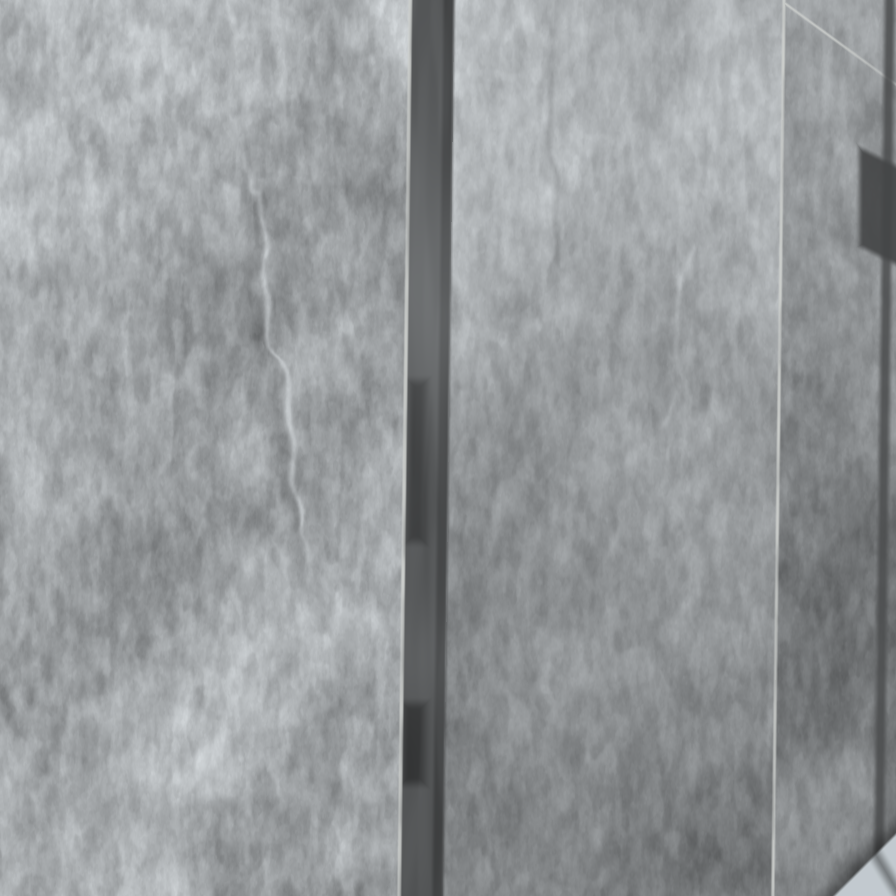
A Shadertoy shader for this texture:

```glsl
// Grey stone wall slabs seen at a slant: pale joints, a dark recessed band and shadows at the right.
// Slabs are layered cellular noise stretched along the height, with wandering veins on top;
// all uprights share one slight lean, so they are placed in a sheared x.

const float LEAN = 0.0125;           // x shift of uprights over the height
const float BAND_LEFT = 0.4455;
const float BAND_RIGHT = 0.4945;
const float JOINT_X = 0.8625;
const float JOINT_HALF = 0.0017;
const float POST_X = 0.9805;
const float POST_HALF = 0.0055;
const float SOFT = 0.0015;           // edge softness in canvas units
const float GRAIN = 0.34;            // contrast of fine stone grain
const float CLOUD = 0.30;            // contrast of broad stone patches
const vec3 TINT = vec3(0.978, 1.0, 1.014);
const vec3 JOINT = vec3(0.80, 0.81, 0.80);
const vec3 FLOOR_COLOR = vec3(0.76, 0.79, 0.81);

vec2 hash2(vec2 p) {
    vec3 q = fract(p.xyx * vec3(0.1031, 0.1030, 0.0973));
    q += dot(q, q.yzx + 33.33);
    return fract((q.xx + q.yz) * q.zy);
}

// Smooth cellular noise: random greys blended by distance to scattered points
float cellular(vec2 p) {
    vec2 cell = floor(p);
    float sum = 0.0, weight = 0.0;
    for (int j = -1; j <= 1; j++)
    for (int i = -1; i <= 1; i++) {
        vec2 id = cell + vec2(i, j);
        vec2 d = id + hash2(id) - p;
        float w = exp(-5.0 * dot(d, d));
        sum += w * hash2(id + 71.0).x;
        weight += w;
    }
    return sum / weight - 0.5;
}

float layered(vec2 p) {
    float sum = 0.0, amp = 0.5;
    for (int i = 0; i < 4; i++) {
        sum += amp * cellular(p);
        p = mat2(1.9, 0.3, -0.3, 1.9) * p + 17.0;
        amp *= 0.62;
    }
    return sum;
}

float box(vec2 p, vec2 center, vec2 halfSize, float soft) {
    vec2 d = abs(p - center) - halfSize;
    return 1.0 - smoothstep(-soft, soft, max(d.x, d.y));
}

float stripe(float x, float halfWidth, float soft) {
    return 1.0 - smoothstep(-soft, soft, abs(x) - halfWidth);
}

// Ridge between two points: a pale crest with a dark flank on its left
float vein(vec2 p, vec2 low, vec2 high, float wander) {
    float t = (p.y - low.y) / (high.y - low.y);
    float x = p.x - mix(low.x, high.x, t);
    x += wander * (sin(p.y * 31.0) + 0.6 * sin(p.y * 83.0 + 1.0) + 3.0 * cellular(p * 28.0));
    float fade = smoothstep(-0.04, 0.08, t) * (1.0 - smoothstep(0.92, 1.04, t));
    float crest = exp(-pow(x / 0.0035, 2.0));
    float flank = exp(-pow((x + 0.010) / 0.009, 2.0));
    return fade * (crest - 0.45 * flank);
}

float stone(vec2 p, float slab) {
    vec2 q = p + slab * 7.3;
    float clouds = layered(q * vec2(6.0, 4.0) + 0.6 * cellular(q * 9.0));
    float grain = layered(q * vec2(75.0, 38.0));
    float fibres = cellular(q * vec2(150.0, 34.0));
    return CLOUD * clouds + GRAIN * (0.55 * grain + 0.16 * fibres);
}

void mainImage(out vec4 fragColor, in vec2 fragCoord) {
    vec2 uv = fragCoord / iResolution.xy;
    float soft = max(SOFT, 0.75 / iResolution.y);
    float x = uv.x - LEAN * uv.y;
    vec2 p = vec2(x, uv.y);
    float isRight = smoothstep(BAND_LEFT, BAND_RIGHT, x);
    float isFar = smoothstep(-soft, soft, x - JOINT_X);

    // Slab brightness: the left one is lit, the others fall off downward and to the right
    float leftTone = 0.645 + 0.055 * uv.y;
    leftTone -= 0.075 * exp(-dot((uv - vec2(0.22, 0.52)) * vec2(5.0, 3.6), (uv - vec2(0.22, 0.52)) * vec2(5.0, 3.6)));
    float rightTone = mix(0.515, 0.645, smoothstep(0.0, 0.95, uv.y)) + 0.03 * exp(-22.0 * (x - BAND_RIGHT));
    float farTone = mix(0.45, 0.60, uv.y);
    float tone = mix(mix(leftTone, rightTone, isRight), farTone, isFar);
    tone += stone(p, step(BAND_RIGHT, x) + step(JOINT_X, x)) * mix(1.1, 0.85, isRight);

    // Veins
    tone += 0.13 * vein(uv, vec2(0.342, 0.38), vec2(0.278, 0.81), 0.0035);
    tone += 0.06 * vein(uv, vec2(0.742, 0.52), vec2(0.772, 0.74), 0.003);
    tone -= 0.05 * vein(uv, vec2(0.618, 0.70), vec2(0.612, 0.98), 0.003);
    tone += 0.05 * vein(uv, vec2(0.262, 0.94), vec2(0.254, 1.03), 0.002);
    vec3 color = tone * TINT;

    // Recessed band with blurred reflections and a darker right side
    float across = (x - BAND_LEFT) / (BAND_RIGHT - BAND_LEFT);
    float bandTone = 0.34 + 0.09 * exp(-pow((uv.y - 0.68) / 0.16, 2.0)) + 0.04 * exp(-pow((uv.y - 0.27) / 0.06, 2.0));
    bandTone += 0.05 * cellular(p * vec2(90.0, 9.0)) - 0.07 * smoothstep(0.70, 0.82, across);
    bandTone -= 0.11 * box(p, vec2(0.459, 0.485), vec2(0.010, 0.09), 0.008);
    bandTone -= 0.12 * box(p, vec2(0.460, 0.170), vec2(0.013, 0.045), 0.008);
    float band = smoothstep(-soft, soft, x - BAND_LEFT) * (1.0 - smoothstep(-2.0 * soft, 2.0 * soft, x - BAND_RIGHT));
    color = mix(color, bandTone * TINT, band);

    // Pale joints: two uprights and the slanted course at the top right
    float wear = 0.8 + 0.5 * cellular(vec2(x * 9.0, uv.y * 24.0));
    float slant = (uv.y - 0.997 + 0.73 * (uv.x - 0.875)) * 0.81;
    float joints = max(stripe(x - BAND_LEFT, JOINT_HALF * 1.2, soft), stripe(x - JOINT_X, JOINT_HALF, soft));
    joints = max(joints, isFar * stripe(slant, JOINT_HALF * 0.8, soft));
    color = mix(color, JOINT, clamp(joints * wear, 0.0, 1.0));

    // Dark post and its bracket at the right
    float post = stripe(x - POST_X, POST_HALF, 0.004);
    color = mix(color, 0.30 * TINT, 0.85 * post);
    float bracket = box(vec2(uv.x, uv.y + 0.5 * (uv.x - 0.96)), vec2(0.985, 0.78), vec2(0.026, 0.055), 0.005);
    color = mix(color, 0.27 * TINT, 0.9 * bracket);

    // Floor corner with a contact shadow along the wall
    float corner = (uv.x - uv.y - 0.93) * 0.707;
    color *= 1.0 - 0.35 * exp(-pow(corner / 0.012, 2.0));
    vec3 ground = FLOOR_COLOR * (1.0 - 0.4 * stripe(uv.x + 0.6 * uv.y - 1.005, 0.006, 0.008));
    color = mix(color, ground, smoothstep(-soft, 2.0 * soft, corner));

    fragColor = vec4(clamp(color, 0.0, 1.0), 1.0);
}
```
